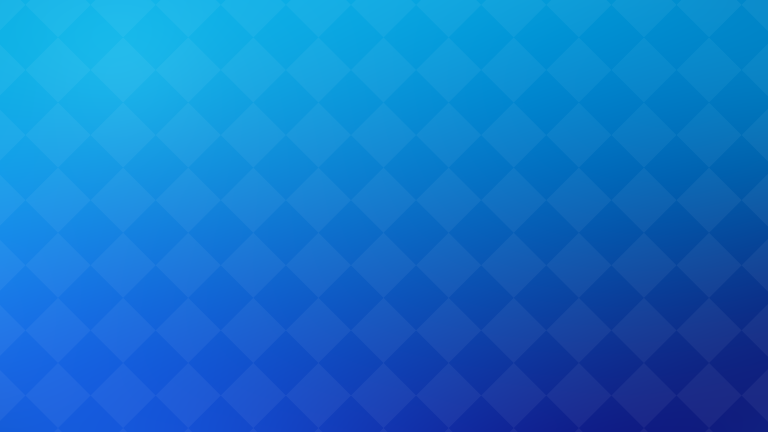
Reproduce this background procedurally as a Shadertoy shader.

```glsl
// A smooth mesh gradient, cyan at the upper left and navy at the lower right,
// under a checkerboard of faint pale diamonds. The mesh is a 4 x 4 colour grid
// blended by cubic weights; the diamonds come from a folded distance.

// Weights of the cubic through four evenly spaced values on 0..1.
vec4 cubicWeights(float t) {
    float s = 3.0 * t;
    float a = s - 1.0, b = s - 2.0, c = s - 3.0;
    return vec4(-a * b * c / 6.0, s * b * c / 2.0, -s * a * c / 2.0, s * a * b / 6.0);
}

// Each row holds four colours from left to right, in 0..255.
vec3 meshGradient(vec2 uv) {
    mat4x3 bottomRow = mat4x3(20, 92, 216, 20, 72, 202, 16, 36, 150, 16, 32, 128);
    mat4x3 lowerRow = mat4x3(24, 124, 232, 16, 100, 208, 10, 76, 172, 10, 52, 140);
    mat4x3 upperRow = mat4x3(18, 163, 232, 16, 147, 220, 2, 122, 200, 0, 105, 178);
    mat4x3 topRow = mat4x3(14, 176, 229, 12, 174, 230, 4, 157, 218, 0, 133, 200);
    vec4 across = cubicWeights(uv.x);
    mat4x3 column = mat4x3(bottomRow * across, lowerRow * across,
                           upperRow * across, topRow * across);
    return column * cubicWeights(uv.y) / 255.0;
}

// 1 inside the pale diamonds, 0 between them; the pattern repeats every period.
float diamonds(vec2 p, float pixel) {
    float period = 0.1507;
    vec2 cell = abs(fract((p - vec2(0.1343, 0.0845)) / period + 0.5) - 0.5);
    float inside = (0.5 - cell.x - cell.y) * period * 0.7071;
    return smoothstep(-0.6 * pixel, 0.6 * pixel, inside);
}

void mainImage(out vec4 fragColor, in vec2 fragCoord) {
    vec2 uv = fragCoord / iResolution.xy;
    vec2 p = fragCoord / iResolution.y;

    // Base colours with a soft cyan glow at the upper left
    vec3 color = meshGradient(uv);
    vec2 fromGlow = p - vec2(0.29, 0.85);
    color += vec3(0.03, 0.03, 0.015) * exp(-dot(fromGlow, fromGlow) / 0.035);

    // Pale diamond overlay
    color = mix(color, vec3(1.0), 0.048 * diamonds(p, 1.0 / iResolution.y));
    fragColor = vec4(clamp(color, 0.0, 1.0), 1.0);
}
```
